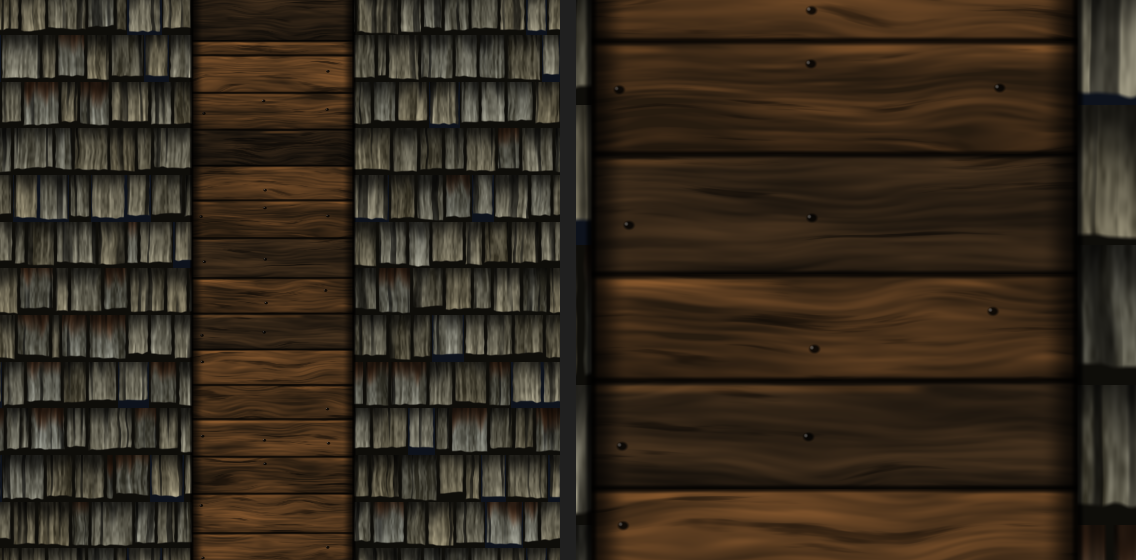
Left, the full canvas; right, a detail of the centre.
Give the GLSL for this texture, as a WebGL 1 fragment shader.

```glsl
precision highp float;
uniform vec2 u_resolution;

float hash(vec2 p) {
  vec3 q = fract(p.xyx * 0.1031);
  q += dot(q, q.yzx + 33.33);
  return fract((q.x + q.y) * q.z);
}

float noise(vec2 p) {
  vec2 i = floor(p), f = fract(p);
  f = f * f * (3.0 - 2.0 * f);
  return mix(mix(hash(i), hash(i + vec2(1.0, 0.0)), f.x),
             mix(hash(i + vec2(0.0, 1.0)), hash(i + 1.0), f.x), f.y);
}

float fbm(vec2 p) {
  float sum = 0.0, amp = 0.5;
  for (int i = 0; i < 4; i++) {
    sum += amp * noise(p);
    p = p * 2.03 + 7.1;
    amp *= 0.5;
  }
  return sum / 0.94;
}

// Left edge of a shingle, in columns; 20 columns wrap around
float shingleEdge(float col, float row) {
  return col + 0.75 * hash(vec2(mod(col, 20.0) + 3.0, row * 7.0 + 11.0));
}

vec3 shingles(vec2 p) {
  float v = p.y * 12.0 + 0.75;
  float row = mod(floor(v), 12.0);
  float s = p.x * 20.0 + 20.0 * hash(vec2(row, 5.0));
  float col = floor(s);
  if (s < shingleEdge(col, row)) col -= 1.0;
  float left = shingleEdge(col, row), right = shingleEdge(col + 1.0, row);
  vec2 id = vec2(mod(col, 20.0), row);
  float tone = hash(id + 41.0), kind = hash(id + 83.0);

  // Position from the shingle's lower left corner, in canvas units
  vec2 local = vec2(s - left, 0.0) / 20.0;
  float tilt = (hash(id + 19.0) - 0.5) * 1.6;
  float drop = 0.02 + 0.12 * hash(id + 67.0) + tilt * local.x;
  float h = fract(v) - drop - 0.04 * noise(vec2(local.x * 110.0, tone * 90.0));
  local.y = h / 12.0;

  // Vertical weathered grain
  vec2 g = local + id * 1.37;
  g.x += 0.004 * noise(g * vec2(20.0, 30.0));
  float fine = noise(g * vec2(260.0, 14.0));
  float broad = noise(g * vec2(95.0, 7.0));
  float speck = noise(g * vec2(380.0, 110.0));
  float crack = smoothstep(0.68, 0.9, noise(g * vec2(150.0, 5.0) + 31.0));
  float t = 0.5 + 0.4 * (tone - 0.5) + 0.6 * (fine - 0.5) + 0.45 * (broad - 0.5) + 0.3 * (speck - 0.5);
  vec3 color = mix(vec3(0.17, 0.16, 0.12), vec3(0.54, 0.53, 0.47), clamp(t, 0.0, 1.15));
  color *= mix(vec3(1.04, 1.0, 0.92), vec3(0.97, 1.0, 1.05), kind);
  color *= 1.0 - 0.6 * crack;

  // Rusty stain and streaked shadow at the top
  float stain = smoothstep(0.45, 0.95, h + 0.4 * (broad - 0.5)) * step(0.84, kind);
  color = mix(color, vec3(0.42, 0.23, 0.11) * (0.5 + fine), 0.75 * stain);
  color *= 1.0 - 0.72 * smoothstep(0.4, 0.97, h + 0.3 * (broad - 0.5));
  color *= 1.0 + 0.18 * (1.0 - smoothstep(0.05, 0.3, h));

  // Dark gaps at the sides and below
  float wobble = 0.0015 * noise(vec2(local.y * 90.0, tone * 70.0));
  float side = min(local.x, (right - s) / 20.0) - wobble;
  float solid = smoothstep(0.0006, 0.0034, side) * smoothstep(0.0, 0.045, h);
  color *= 0.7 + 0.3 * smoothstep(0.0, 0.009, side);
  vec3 gap = mix(vec3(0.055, 0.05, 0.035), vec3(0.05, 0.07, 0.11), step(0.9, tone));
  return mix(gap, color, solid);
}

// Top edge of a plank; the second one sits lower and leaves a narrow board
float plankEdge(float i) {
  return i + 0.16 * hash(vec2(i + 9.0, 27.0)) + (i == -1.0 ? 0.5 : 0.0);
}

vec3 planks(vec2 p) {
  float q = (1.0 - p.y) * 15.36 - 1.48;
  float i = floor(q);
  if (q < plankEdge(i)) i -= 1.0;
  float tone = hash(vec2(i + 13.0, 51.0));
  float dark = (i == 2.0 || i == 5.0 || i == 7.0 || i == -2.0) ? 1.0 : 0.0;
  float top = (q - plankEdge(i)) / 15.36, bottom = (plankEdge(i + 1.0) - q) / 15.36;

  // Horizontal grain bent by slow waves
  vec2 g = vec2(p.x, top) + vec2(i + 5.0) * vec2(1.7, 0.9);
  g.y += 0.016 * noise(g * vec2(16.0, 35.0));
  float broad = fbm(g * vec2(9.0, 75.0));
  float fine = noise(g * vec2(28.0, 380.0));
  float rings = 0.5 + 0.5 * sin(g.y * 900.0 + 9.0 * broad);
  float t = 0.48 + 0.4 * (tone - 0.5) + 1.1 * (broad - 0.5) + 0.3 * (fine - 0.5) + 0.12 * (rings - 0.5);
  vec3 color = mix(vec3(0.15, 0.105, 0.06), vec3(0.45, 0.295, 0.155), clamp(t, 0.0, 1.1));
  color = mix(color, color * vec3(0.58, 0.63, 0.72), dark);
  color *= 1.0 - 0.45 * smoothstep(0.6, 0.8, fbm(g * vec2(12.0, 130.0) + 17.0));

  // Seams with a worn, lighter upper lip
  float worn = smoothstep(0.35, 0.7, noise(vec2(p.x * 14.0, i * 3.0 + 40.0)));
  float lip = smoothstep(0.002, 0.004, top) * (1.0 - smoothstep(0.005, 0.009, top));
  color += vec3(0.13, 0.08, 0.035) * lip * worn;
  color *= 0.25 + 0.75 * smoothstep(0.0004, 0.0032, min(top, bottom));
  color *= 0.8 + 0.2 * smoothstep(0.0, 0.012, bottom);

  // Nail heads in three columns
  for (int k = 0; k < 3; k++) {
    vec2 seed = vec2(float(k) * 5.0 + 2.0, i + 31.0);
    float x = 0.362 + 0.111 * float(k) + 0.006 * (hash(seed) - 0.5);
    vec2 d = vec2(p.x - x, top - 0.012 - 0.036 * hash(seed + 7.0));
    float present = step(0.4, hash(seed + 23.0));
    color *= 1.0 - 0.8 * present * (1.0 - smoothstep(0.0014, 0.0034, length(d * vec2(0.8, 1.0))));
    color += 0.24 * present * (1.0 - smoothstep(0.0003, 0.0016, length(d + vec2(0.0016, 0.0008))));
  }
  return color;
}

void main() {
  vec2 p = gl_FragCoord.xy / u_resolution;
  // Signed depth into the plank strip, positive inside
  float inside = min(p.x - 0.3425, 0.632 - p.x);
  vec3 board = planks(p) * (0.3 + 0.7 * smoothstep(0.002, 0.022, inside));
  vec3 color = mix(shingles(p), board, smoothstep(-0.001, 0.001, inside));
  color *= 0.25 + 0.75 * smoothstep(0.001, 0.0045, abs(inside));
  gl_FragColor = vec4(color, 1.0);
}
```
